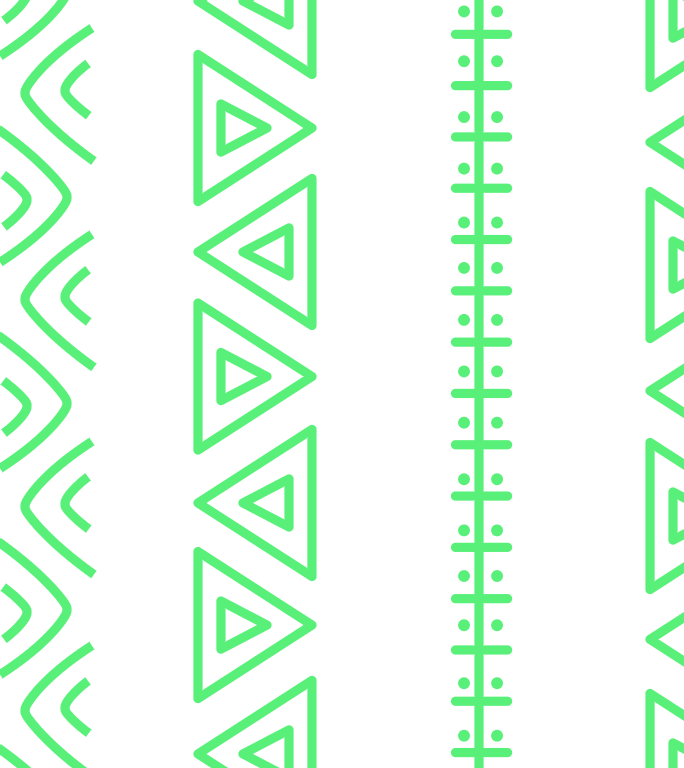
Write a Shadertoy shader that draws this pattern.

```glsl
const vec3 PAPER = vec3(1.0);
const vec3 INK = vec3(0.35, 0.94, 0.48);
const float HALF_STROKE = 0.0060;      // all lengths are in canvas heights

const vec2 TRIANGLE_COLUMNS = vec2(0.2578, 0.8464);
const vec2 TRIANGLE_PITCH = vec2(0.3236, 0.3268);
const vec2 TRIANGLE_OUTER = vec2(0.1484, 0.0957);   // width, half height
const vec2 TRIANGLE_INNER = vec2(0.0599, 0.0313);
const float TRIANGLE_INSET = 0.0299;

const float SPINE_X = 0.6237;
const float BAR_X = 0.6270;
const float BAR_HALF = 0.0339;
const float BAR_PITCH = 0.0668;
const float BAR_FIRST = 0.0447;
const float DOT_X = 0.6257;
const float DOT_SPREAD = 0.0215;
const float DOT_RADIUS = 0.0077;
const float DOT_LIFT = 0.0262;
const float DOT_JITTER = 0.0140;

const vec2 CHEVRON_TIPS = vec2(0.0326, 0.0872);     // left-facing, right-facing
const vec2 CHEVRON_FIRST = vec2(0.1211, 0.2568);
const float CHEVRON_PITCH = 0.2685;
const float CHEVRON_JITTER = 0.0050;
const float CHEVRON_ROUND = 0.0065;
const vec2 CHEVRON_INSET = vec2(0.0521, -0.0033);
// Chevron arms: slope, bend, reach
const vec3 OUTER_UPPER = vec3(0.673, 5.6, 0.0846);
const vec3 OUTER_LOWER = vec3(0.775, 3.84, 0.0885);
const vec3 INNER_UPPER = vec3(0.70, 11.1, 0.0352);
const vec3 INNER_LOWER = vec3(0.95, 7.7, 0.0326);

float hash(float n) {
    return fract(sin(n * 12.9898) * 43758.5453);
}

float segment(vec2 p, vec2 a, vec2 b) {
    vec2 ab = b - a;
    return length(p - a - ab * clamp(dot(p - a, ab) / dot(ab, ab), 0.0, 1.0));
}

float nearestRow(float y, float first, float pitch) {
    return round((y - first) / pitch);
}

// Isosceles outline with its base on x = 0 and its tip at x = size.x
float triangle(vec2 p, vec2 size) {
    p.y = abs(p.y);
    vec2 corner = vec2(0.0, size.y);
    return min(segment(p, vec2(0.0), corner), segment(p, corner, vec2(size.x, 0.0))) - HALF_STROKE;
}

float nestedTriangle(vec2 p) {
    return min(triangle(p, TRIANGLE_OUTER), triangle(p - vec2(TRIANGLE_INSET, 0.0), TRIANGLE_INNER));
}

// Alternating triangles; first and pitch hold the right- and left-facing rows
float triangleColumn(vec2 p, vec2 first, vec2 pitch) {
    float rightY = p.y - first.x - pitch.x * nearestRow(p.y, first.x, pitch.x);
    float leftY = p.y - first.y - pitch.y * nearestRow(p.y, first.y, pitch.y);
    return min(nestedTriangle(vec2(p.x, rightY)),
               nestedTriangle(vec2(TRIANGLE_OUTER.x - p.x, leftY)));
}

// Offset along x and slope of a bent arm at height h from the tip
vec2 armCurve(float h, vec3 arm) {
    float soft = sqrt(h * h + CHEVRON_ROUND * CHEVRON_ROUND);
    float e = soft - CHEVRON_ROUND;
    return vec2(e * (arm.x + arm.y * e), (arm.x + 2.0 * arm.y * e) * h / soft);
}

// Chevron with its tip at the origin, opening to the right, with square ends
float chevron(vec2 p, vec3 upper, vec3 lower) {
    vec3 arm = p.y < 0.0 ? upper : lower;
    p.y = abs(p.y);
    vec2 here = armCurve(p.y, arm);
    vec2 end = armCurve(arm.z, arm);
    float stroke = abs(p.x - here.x) / sqrt(1.0 + here.y * here.y) - HALF_STROKE;
    float cut = dot(p - vec2(end.x, arm.z), normalize(vec2(end.y, 1.0)));
    return max(stroke, cut);
}

float nestedChevron(vec2 p) {
    return min(chevron(p, OUTER_UPPER, OUTER_LOWER),
               chevron(p - CHEVRON_INSET, INNER_UPPER, INNER_LOWER));
}

// Interlocking chevrons; the right-facing ones are turned half around
float chevronColumn(vec2 p) {
    float row = nearestRow(p.y, CHEVRON_FIRST.x, CHEVRON_PITCH);
    float leftY = CHEVRON_FIRST.x + CHEVRON_PITCH * row + CHEVRON_JITTER * (hash(row + 3.0) - 0.5);
    float rightY = CHEVRON_FIRST.y + CHEVRON_PITCH * nearestRow(p.y, CHEVRON_FIRST.y, CHEVRON_PITCH);
    return min(nestedChevron(p - vec2(CHEVRON_TIPS.x, leftY)),
               nestedChevron(vec2(CHEVRON_TIPS.y, rightY) - p));
}

// Vertical line with crossbars and unevenly placed pairs of dots
float spineColumn(vec2 p) {
    float barY = p.y - BAR_FIRST - BAR_PITCH * nearestRow(p.y, BAR_FIRST, BAR_PITCH);
    float bar = length(vec2(max(abs(p.x - BAR_X) - BAR_HALF, 0.0), barY)) - HALF_STROKE;
    float firstDot = BAR_FIRST - DOT_LIFT;
    float row = nearestRow(p.y, firstDot, BAR_PITCH);
    float dotY = firstDot + BAR_PITCH * row + DOT_JITTER * (hash(row + 1.0) - 0.5);
    float dots = length(vec2(abs(p.x - DOT_X) - DOT_SPREAD, p.y - dotY)) - DOT_RADIUS;
    return min(min(bar, dots), abs(p.x - SPINE_X) - HALF_STROKE);
}

void mainImage(out vec4 fragColor, in vec2 fragCoord) {
    // Canvas heights, with y running down from the top
    vec2 p = vec2(fragCoord.x, iResolution.y - fragCoord.y) / iResolution.y;
    float d = min(chevronColumn(p), spineColumn(p));
    d = min(d, triangleColumn(p - vec2(TRIANGLE_COLUMNS.x, 0.0), vec2(0.1667, 0.0013), TRIANGLE_PITCH));
    d = min(d, triangleColumn(p - vec2(TRIANGLE_COLUMNS.y, 0.0), vec2(0.3451, 0.1853), TRIANGLE_PITCH.yx));
    float coverage = clamp(0.5 - d * iResolution.y, 0.0, 1.0);
    fragColor = vec4(mix(PAPER, INK, coverage), 1.0);
}
```
